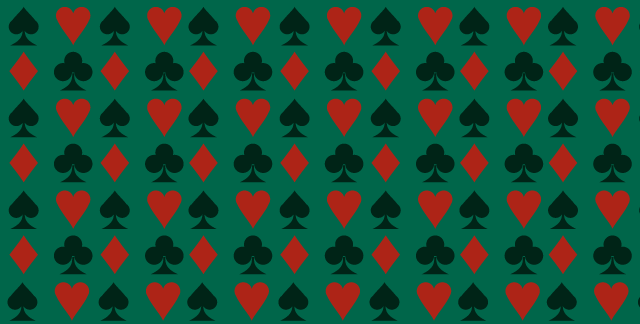
A WebGL 1 fragment shader for this pattern:

```glsl
precision highp float;
// Rows of card suits on green felt: spade and heart rows alternate with
// diamond and club rows. Each suit is a mirrored inside test built from
// circles and half-width profiles; 4x4 supersampling smooths the edges.

#define FELT vec3(0.0, 0.40, 0.29)
#define DARK vec3(0.0, 0.14, 0.09)
#define RED vec3(0.68, 0.14, 0.09)
#define CANVAS_HEIGHT 390.0   // design units from top to bottom
#define COLUMN_STEP 109.7
#define COLUMN_TRIM 3.0       // amount by which some columns sit closer
#define ROW_STEP 110.5
#define HALF_ROW 54.3
#define PAIR_GAP 59.6         // spade to heart, diamond to club
#define FIRST_SUIT vec2(28.5, 8.0)

uniform vec2 u_resolution;

bool inCircle(vec2 p, vec2 center, float radius) {
  return distance(p, center) < radius;
}

// Half width, from 1 at the lobes (s = 0) to 0 at the pointed tip (s = 1).
float taper(float s) {
  s = clamp(s, 0.0, 1.0);
  return pow(1.0 - pow(s, 1.5), 1.3);
}

// Suits use x mirrored about the axis and y measured down from the top.
bool inStem(vec2 p) {
  float s = (p.y - 26.0) / 20.7;
  return s > 0.0 && s < 1.0 && p.x < 1.2 + 15.0 * s * s * s;
}

bool inHeart(vec2 p) {
  float s = (p.y - 10.8) / 36.0;
  bool point = s > 0.0 && s < 1.0 && p.x < 20.7 * taper(s);
  return point || inCircle(p, vec2(10.2, 10.8), 10.5);
}

bool inSpade(vec2 p) {
  float s = (24.2 - p.y) / 24.2;
  bool point = s > 0.0 && s < 1.0 && p.x < 18.0 * taper(s);
  return point || inCircle(p, vec2(8.9, 24.2), 9.1) || inStem(p);
}

bool inDiamond(vec2 p) {
  float s = abs(p.y - 23.3) / 23.5;
  return s < 1.0 && p.x < 17.2 * pow(1.0 - s, 1.07);
}

bool inClub(vec2 p) {
  return inCircle(p, vec2(0.0, 10.9), 10.8)
      || inCircle(p, vec2(12.3, 24.5), 10.9)
      || inCircle(p, vec2(0.0, 20.5), 4.5)
      || inStem(p);
}

// Column centers are slightly uneven: three of the steps are trimmed.
float columnCenter(float k) {
  float trims = step(2.0, k) + step(5.0, k) + step(6.0, k);
  return FIRST_SUIT.x + COLUMN_STEP * k - COLUMN_TRIM * trims;
}

vec3 pattern(vec2 p) {
  // Row of the repeat; the last row sits a little to the left.
  float row = floor((p.y - 4.0) / ROW_STEP);
  float y = p.y - FIRST_SUIT.y - ROW_STEP * row;
  p.x += 1.5 * step(3.0, row);

  // Last column whose left border has been passed.
  float center = columnCenter(0.0);
  for (int i = 1; i < 8; i++) {
    float next = columnCenter(float(i));
    if (p.x > next - 23.5) center = next;
  }

  float x = p.x - center;
  bool rightSuit = x > 0.5 * PAIR_GAP - 2.0;
  bool lowerSuit = y > 50.5;
  if (rightSuit) x -= PAIR_GAP;
  if (lowerSuit) y -= HALF_ROW;
  vec2 q = vec2(abs(x), y);

  if (lowerSuit) {
    if (rightSuit) return inClub(q) ? DARK : FELT;
    return inDiamond(q) ? RED : FELT;
  }
  if (rightSuit) return inHeart(q) ? RED : FELT;
  return inSpade(q) ? DARK : FELT;
}

void main() {
  float unit = CANVAS_HEIGHT / u_resolution.y;
  vec2 pixel = vec2(gl_FragCoord.x, u_resolution.y - gl_FragCoord.y);
  vec3 sum = vec3(0.0);
  for (int j = 0; j < 4; j++) {
    for (int i = 0; i < 4; i++) {
      vec2 offset = (vec2(float(i), float(j)) - 1.5) / 4.0;
      sum += pattern((pixel + offset) * unit);
    }
  }
  gl_FragColor = vec4(sum / 16.0, 1.0);
}
```
